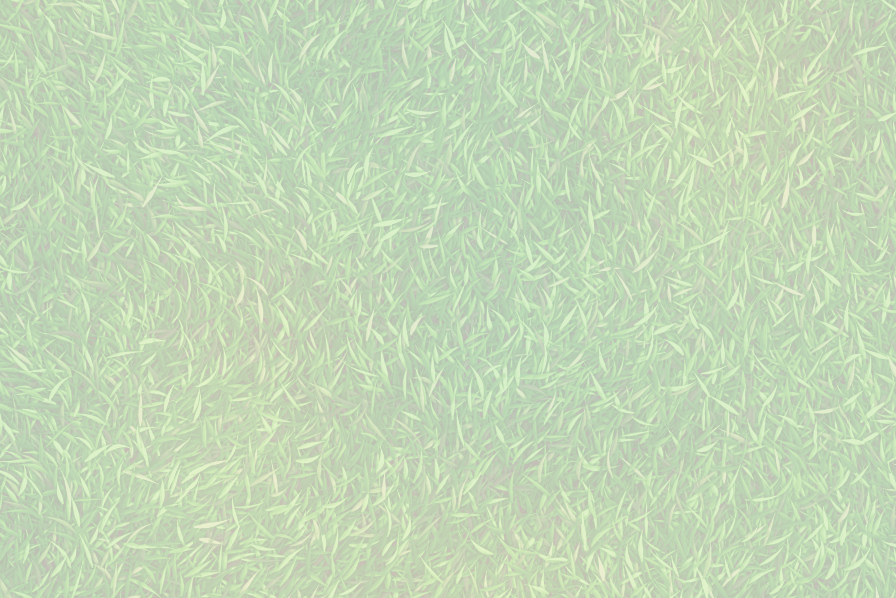
This texture is drawn by a WebGL 1 fragment shader. Its source:

```glsl
precision highp float;
uniform vec2 u_resolution;

// Sizes are fractions of the canvas height
const int LAYERS = 17;
const float CELL = 0.036;
const float HALF_WIDTH = 0.0044;
const float LEAN_SPREAD = 1.6;
const float LEAN_DRIFT = 1.8;
const float SHADOW_SIZE = 0.006;
const float SHADOW_DEPTH = 0.3;
const float DRY_SHARE = 0.17;

const vec3 SOIL = vec3(0.735, 0.765, 0.695);
const vec3 SHADE = vec3(0.738, 0.810, 0.700);
const vec3 GREEN = vec3(0.750, 0.852, 0.710);
const vec3 LIGHT = vec3(0.800, 0.910, 0.722);
const vec3 BRIGHT = vec3(0.872, 0.948, 0.792);
const vec3 DRY_TINT = vec3(0.045, -0.022, 0.030);
const vec3 SUN_TINT = vec3(0.050, 0.012, -0.006);

vec4 hash4(vec2 p) {
  vec4 q = fract(p.xyxy * vec4(0.1031, 0.1030, 0.0973, 0.1099));
  q += dot(q, q.wzxy + 33.33);
  return fract((q.xxyz + q.yzzw) * q.zywx);
}

float noise(vec2 p) {
  vec2 i = floor(p), f = fract(p);
  f = f * f * (3.0 - 2.0 * f);
  float low = mix(hash4(i).x, hash4(i + vec2(1.0, 0.0)).x, f.x);
  float high = mix(hash4(i + vec2(0.0, 1.0)).x, hash4(i + 1.0).x, f.x);
  return mix(low, high, f.y);
}

vec3 grassRamp(float tone) {
  vec3 c = mix(SOIL, SHADE, smoothstep(0.02, 0.24, tone));
  c = mix(c, GREEN, smoothstep(0.22, 0.48, tone));
  c = mix(c, LIGHT, smoothstep(0.46, 0.74, tone));
  return mix(c, BRIGHT, smoothstep(0.70, 0.98, tone));
}

// Lays one blade over the ground; ground holds tone and dryness
vec2 layBlade(vec2 ground, vec2 p, vec2 id, float depth, float lean, float soft) {
  vec4 shape = hash4(id + 11.3);
  vec4 look = hash4(id + 71.7);
  float angle = lean + (shape.x + shape.y - 1.0) * LEAN_SPREAD;
  vec2 dir = vec2(sin(angle), cos(angle));
  float halfLength = CELL * mix(0.5, 0.92, shape.z);
  float along = dot(p, dir);
  float s = along / halfLength;
  float side = dot(p, vec2(dir.y, -dir.x)) + (shape.w - 0.5) * 0.009 * (s * s - 0.4);

  // Tapered outline with a pointed tip
  float width = HALF_WIDTH * mix(0.5, 1.0, look.x);
  width *= clamp(0.85 * (1.0 - s), 0.0, 1.0) * smoothstep(-1.5, -0.3, s);
  float d = max(abs(side) - width, abs(along) - halfLength);
  float cover = 1.0 - smoothstep(-soft, soft, d);
  float shadow = 1.0 - smoothstep(0.0, SHADOW_SIZE, max(d, 0.0));
  shadow *= 1.0 - smoothstep(0.75, 1.0, abs(s));
  ground.x *= 1.0 - SHADOW_DEPTH * shadow;

  // Tone rises towards the tip and differs across the crease
  float tone = 0.42 * depth + 0.72 * look.y - 0.06;
  tone += 0.12 * s + 0.07 * clamp(side / HALF_WIDTH * 3.0, -1.0, 1.0);
  float dry = step(look.z, DRY_SHARE) * mix(0.5, 1.0, look.w);
  return mix(ground, vec2(tone, dry), cover);
}

void main() {
  vec2 uv = gl_FragCoord.xy / u_resolution.y;
  float soft = 0.8 / u_resolution.y;

  // Broad drift of direction, light and soil
  float lean = (noise(uv * 3.1 + 4.0) - 0.5) * LEAN_DRIFT;
  float patches = noise(uv * 4.3 + 19.0) * 0.6 + noise(uv * 11.0 + 7.0) * 0.4;
  float sun = noise(uv * 2.4 + 31.0) - 0.5;
  vec2 ground = vec2(0.12 + 0.15 * noise(uv * 90.0), noise(uv * 35.0 + 53.0));

  // Blades from the deep layers up to the top
  for (int k = 0; k < LAYERS; k++) {
    float layer = float(k);
    float depth = layer / float(LAYERS - 1);
    vec2 grid = uv / CELL + hash4(vec2(layer, 5.0)).xy * 20.0;
    vec2 cell = floor(grid);
    for (int j = -1; j <= 1; j++) {
      for (int i = -1; i <= 1; i++) {
        vec2 home = cell + vec2(float(i), float(j));
        vec2 id = home + layer * vec2(37.0, 83.0);
        vec2 p = (grid - home - hash4(id).xy) * CELL;
        ground = layBlade(ground, p, id, depth, lean, soft);
      }
    }
  }

  float tone = ground.x + 0.22 * (patches - 0.5) + 0.08 * (noise(uv * 260.0) - 0.5);
  vec3 color = grassRamp(tone) + DRY_TINT * ground.y + SUN_TINT * sun;
  gl_FragColor = vec4(color, 1.0);
}
```
